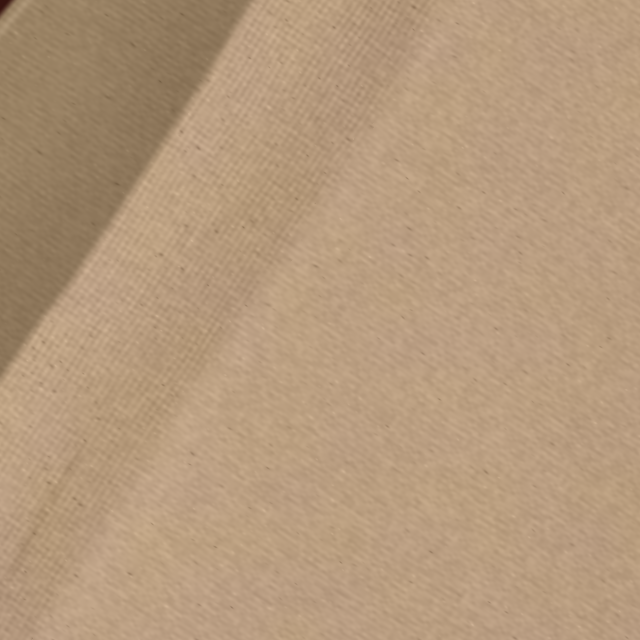
Reproduce this texture procedurally as a three.js fragment shader.

```glsl
varying vec2 vUv;

#define CLOTH vec3(0.733, 0.623, 0.508)
#define FLAP_LIGHT vec3(0.605, 0.513, 0.393)
#define FLAP_DARK vec3(0.555, 0.465, 0.355)
#define GAP vec3(0.22, 0.08, 0.06)
#define THREADS 92.0
#define HEM_WIDTH 0.300
#define FLECK_DARK 0.12
#define FLECK_LIGHT 0.060
#define STREAK 0.036
#define MOTTLE 0.042

float hash(vec2 p) {
  vec3 q = fract(vec3(p.xyx) * vec3(0.1031, 0.1030, 0.0973));
  q += dot(q, q.yzx + 33.33);
  return fract((q.x + q.y) * q.z);
}

float noise(vec2 p) {
  vec2 i = floor(p), f = fract(p);
  f = f * f * (3.0 - 2.0 * f);
  return mix(mix(hash(i), hash(i + vec2(1.0, 0.0)), f.x),
             mix(hash(i + vec2(0.0, 1.0)), hash(i + vec2(1.0, 1.0)), f.x), f.y);
}

// Noise centred on zero
float ripple(vec2 p) {
  return noise(p) - 0.5;
}

// Scattered soft slubs; radius is given in cell units
float flecks(vec2 p, float share, vec2 radius, float seed) {
  vec2 cell = floor(p);
  float cover = 0.0;
  for (int j = -1; j <= 1; j++) {
    for (int i = -1; i <= 1; i++) {
      vec2 id = cell + vec2(float(i), float(j));
      vec2 key = id + seed;
      vec2 centre = id + vec2(hash(key + 17.0), hash(key + 41.0));
      vec2 d = p - centre;
      float size = mix(0.5, 1.1, hash(key + 73.0));
      d.y += d.x * (hash(key + 29.0) - 0.5) * 0.4;
      float slub = exp(-dot(d / (radius * size), d / (radius * size)));
      float pick = hash(key + 91.0);
      float strength = mix(0.2, 1.0, pick * pick);
      cover = max(cover, slub * strength * step(hash(key), share));
    }
  }
  return cover;
}

void main() {
  // Weave axes: x crosses the fold, y follows it
  vec2 uv = vUv;
  vec2 weave = vec2(dot(uv, vec2(0.835, -0.550)), dot(uv, vec2(0.550, 0.835)));
  vec2 bent = weave + 0.006 * vec2(ripple(uv * 11.0), ripple(uv * 11.0 + 50.0));

  // Horizontal distance from the slightly curved fold
  float bow = 0.012 * sin(3.1416 * clamp((uv.y - 0.408) / 0.592, 0.0, 1.0));
  float fold = uv.x - 0.67 * (uv.y - 0.408) - bow + 0.005 * ripple(uv * 14.0);
  float hemEnd = HEM_WIDTH + 0.03 * (1.0 - uv.y);
  float top = smoothstep(-0.013, 0.012, fold);
  float hem = top * (1.0 - smoothstep(hemEnd - 0.035, hemEnd + 0.018, fold));

  // Cloth shading: broad light, hem shadow, stitched crease
  vec3 cloth = CLOTH + 0.016 * (0.55 - uv.x);
  cloth += 0.016 * ripple(uv * 4.0) * vec3(1.0, 0.95, 0.7);
  cloth += vec3(0.004, 0.007, -0.016) * ripple(uv * 13.0 + 8.0);
  cloth -= hem * 0.038 * smoothstep(0.06, 0.25, fold);
  cloth += 0.010 * exp(-pow((fold - hemEnd - 0.03) / 0.03, 2.0));
  float crease = exp(-pow((fold - 0.235 + 0.12 * uv.y) / 0.009, 2.0));
  cloth -= 0.040 * crease * smoothstep(0.04, 0.12, uv.y) * smoothstep(0.36, 0.24, uv.y);

  // Flap below the fold, darker close to it
  float depth = smoothstep(-0.30, -0.01, fold + 0.05 * ripple(uv * 6.0));
  vec3 flap = mix(FLAP_LIGHT, FLAP_DARK, depth);
  flap += 0.016 * ripple(uv * 7.0 + 20.0);
  vec3 color = mix(flap, cloth, top);

  // Threads: broken rows everywhere, a square grid on the hem
  float rows = sin(6.2832 * THREADS * bent.y);
  float columns = sin(6.2832 * THREADS * bent.x);
  float rowBreak = 0.25 + 1.1 * noise(weave * vec2(40.0, 70.0) + 31.0);
  float columnBreak = 0.25 + 1.1 * noise(weave * vec2(70.0, 40.0) + 77.0);
  float gridFade = hem * mix(0.7, 1.1, uv.y);
  float tone = rows * rowBreak * mix(0.011, 0.014, hem);
  tone += columns * columnBreak * gridFade * 0.017;

  // Short streaks and grain drawn out across the fold
  float body = mix(0.7, 1.0, top);
  tone += body * STREAK * ripple(weave * vec2(75.0, 150.0));
  tone += body * MOTTLE * ripple(weave * vec2(140.0, 215.0) + 60.0);
  tone += body * 0.008 * ripple(weave * vec2(30.0, 50.0) + 90.0);

  // Dark and pale slubs, denser on the hem
  float share = mix(0.11, 0.24, hem);
  vec2 slubSize = mix(vec2(0.25, 0.14), vec2(0.20, 0.15), hem);
  float dark = flecks(weave * vec2(46.0, 66.0), share, slubSize, 5.0);
  float pale = flecks(weave * vec2(56.0, 74.0), share, vec2(0.24, 0.18), 203.0);
  tone += body * (FLECK_LIGHT * pale - FLECK_DARK * dark);
  color += tone * vec3(1.0, 0.98, 0.92);

  // Far corner: pale rim of the flap and the gap behind it
  float corner = uv.x + (1.0 - uv.y) * 0.85;
  color += 0.06 * exp(-pow((corner - 0.044) / 0.008, 2.0));
  color = mix(GAP, color, smoothstep(0.012, 0.030, corner));

  gl_FragColor = vec4(color, 1.0);
}
```
